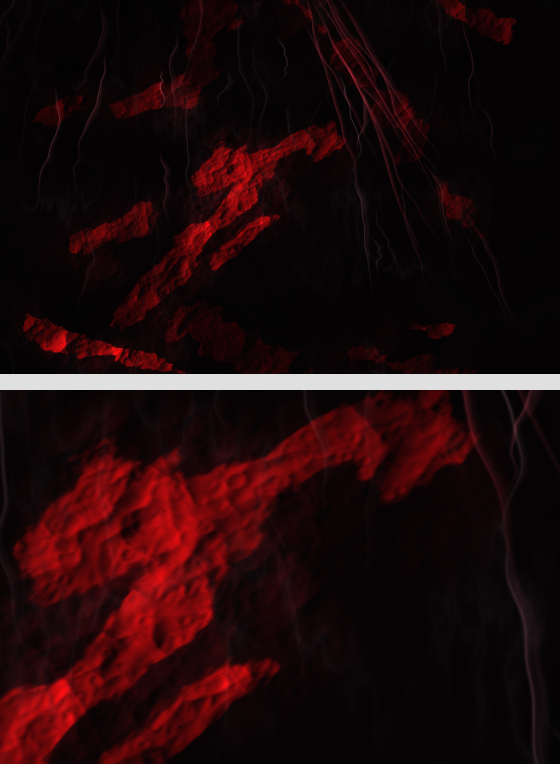
Top, the full canvas; bottom, a detail of the centre.
Write a Shadertoy shader that draws this texture.

```glsl
// Crumpled dark plastic film: torn red highlights gathered along a few folds,
// crossed by thin pale creases that fan out downwards, fading to black at right.
// Folds are noisy capsules lit by a ridged height field; creases are tapered curves.

const vec3 BASE_DARK = vec3(0.016, 0.009, 0.012);
const vec3 FOIL_RED = vec3(0.64, 0.018, 0.022);
const vec3 HAZE_RED = vec3(0.125, 0.014, 0.018);
const vec3 CREASE_GREY = vec3(0.31, 0.25, 0.28);
const vec3 CREASE_PINK = vec3(0.48, 0.13, 0.17);
const float CRUMPLE_SCALE = 8.0;
const float RELIEF = 0.065;
const float RAGGEDNESS = 3.2;
const int CREASES = 42;
const int FAN_CREASES = 9;
const int FOLDS = 12;

// Fold segments: start xy, end xy, in canvas heights
const vec4 FOLD_LINE[FOLDS] = vec4[FOLDS](
    vec4(0.36, 0.17, 0.66, 0.46), vec4(0.58, 0.52, 0.84, 0.63),
    vec4(0.24, 0.33, 0.36, 0.42), vec4(0.10, 0.125, 0.50, 0.005),
    vec4(0.13, 0.69, 0.50, 0.74), vec4(0.50, 0.80, 0.58, 0.98),
    vec4(0.80, 1.00, 1.12, 0.62), vec4(1.10, 0.60, 1.28, 0.36),
    vec4(0.50, 0.13, 0.80, 0.00), vec4(1.10, 0.15, 1.20, 0.13),
    vec4(1.20, 0.98, 1.35, 0.93), vec4(0.95, 0.05, 1.25, 0.00));
// Fold radius and brightness
const vec2 FOLD_LOOK[FOLDS] = vec2[FOLDS](
    vec2(0.058, 0.95), vec2(0.052, 0.85), vec2(0.045, 0.60), vec2(0.026, 1.10),
    vec2(0.045, 0.45), vec2(0.045, 0.36), vec2(0.045, 0.40), vec2(0.040, 0.36),
    vec2(0.055, 0.42), vec2(0.027, 0.95), vec2(0.030, 0.50), vec2(0.045, 0.32));

float hash(vec2 p) {
    vec3 q = fract(p.xyx * 0.1031);
    q += dot(q, q.yzx + 33.33);
    return fract((q.x + q.y) * q.z);
}

float noise(vec2 p) {
    vec2 i = floor(p), f = fract(p);
    f = f * f * (3.0 - 2.0 * f);
    return mix(mix(hash(i), hash(i + vec2(1, 0)), f.x),
               mix(hash(i + vec2(0, 1)), hash(i + vec2(1, 1)), f.x), f.y);
}

float fbm(vec2 p) {
    float sum = 0.0, amp = 0.5;
    for (int i = 0; i < 5; i++) {
        sum += amp * noise(p);
        p = mat2(0.8, 0.6, -0.6, 0.8) * p * 2.03 + 17.3;
        amp *= 0.5;
    }
    return sum;
}

// Height with sharp creases where the noise crosses its middle
float crumple(vec2 p) {
    float height = 0.0, amp = 0.5;
    for (int i = 0; i < 5; i++) {
        height += amp * abs(2.0 * noise(p) - 1.0);
        p = mat2(0.8, 0.6, -0.6, 0.8) * p * 1.9 + 9.7;
        amp *= 0.5;
    }
    return height;
}

float segmentDistance(vec2 p, vec2 a, vec2 b) {
    vec2 ab = b - a;
    return length(p - a - ab * clamp(dot(p - a, ab) / dot(ab, ab), 0.0, 1.0));
}

// Tapered curve with a crisp edge and a translucent film on one side
float crease(vec2 p, vec2 top, float slope, float len, float seed) {
    float t = (top.y - p.y) / len;
    if (t < 0.0 || t > 1.0) return 0.0;
    float wobble = 0.045 * (noise(vec2(t * 3.0, seed)) - 0.5)
                 + 0.010 * (noise(vec2(t * 11.0, seed + 5.0)) - 0.5);
    float d = (p.x - top.x - slope * t * len - wobble) * inversesqrt(1.0 + slope * slope);
    float taper = smoothstep(0.0, 0.25, t) * smoothstep(1.0, 0.45, t);
    float width = 0.002 + 0.020 * taper * noise(vec2(t * 4.0, seed + 9.0));
    float edge = exp(-pow(d / 0.0017, 2.0));
    float film = smoothstep(-0.001, 0.001, d) * smoothstep(width, width * 0.3, d);
    film *= 0.3 + 0.7 * noise(vec2(d * 330.0, t * 5.0 + seed));
    return taper * (0.6 * edge + 0.5 * film);
}

void mainImage(out vec4 fragColor, in vec2 fragCoord) {
    vec2 p = fragCoord / iResolution.y;
    float sheet = smoothstep(1.40, 1.18, p.x + 0.12 * (fbm(p * 4.0) - 0.5));

    // Relief light, stretched along the rising diagonal
    vec2 q = mat2(0.8, -0.6, 0.6, 0.8) * p * vec2(1.0, 1.25) * CRUMPLE_SCALE;
    vec2 toLight = vec2(-0.025, 0.035);
    float slopeLight = (crumple(q + toLight) - crumple(q)) / length(toLight);
    float light = clamp(0.48 + slopeLight * RELIEF * 4.5, 0.08, 1.25);

    // Torn red highlights and their haze
    vec2 warped = p + 0.07 * (vec2(fbm(p * 6.0), fbm(p * 6.0 + 31.0)) - 0.48);
    float tear = RAGGEDNESS * (fbm(q * vec2(0.9, 1.7) + 4.0) - 0.5);
    float foil = 0.0, haze = 0.0;
    for (int i = 0; i < FOLDS; i++) {
        vec2 look = FOLD_LOOK[i];
        float d = segmentDistance(warped, FOLD_LINE[i].xy, FOLD_LINE[i].zw) / look.x;
        foil = max(foil, look.y * smoothstep(0.0, 0.22, 0.85 - d + tear));
        haze += look.y * exp(-d * d * 0.22);
    }
    float cloud = smoothstep(0.32, 0.70, fbm(p * 7.0 + 12.0));
    vec3 col = BASE_DARK * (0.6 + 0.8 * fbm(p * 5.0));
    col += HAZE_RED * min(haze, 1.2) * cloud * light * 1.3 * sheet;
    col += FOIL_RED * foil * light * (0.55 + 0.6 * cloud);

    // Faint fibres in the dark film
    float fibre = 1.0 - abs(2.0 * fbm(vec2(p.x * 13.0, p.y * 3.5) + 2.0 * warped) - 1.0);
    col += CREASE_GREY * 0.12 * pow(fibre, 18.0) * cloud * sheet;

    // Pale creases leaning away from the centre
    for (int i = 0; i < CREASES; i++) {
        float k = float(i);
        vec2 top = vec2((k + hash(vec2(k, 1.0))) / float(CREASES) * 1.32,
                        0.25 + 0.85 * hash(vec2(k, 2.0)));
        float slope = 0.5 * (top.x - 0.65) + 0.3 * (hash(vec2(k, 3.0)) - 0.5);
        float len = 0.12 + 0.32 * hash(vec2(k, 4.0));
        float glow = 0.12 + 0.75 * pow(hash(vec2(k, 5.0)), 2.0);
        vec3 tint = mix(CREASE_GREY, CREASE_PINK, 0.7 * hash(vec2(k, 6.0)));
        col += tint * glow * crease(p, top, slope, len, k * 7.0);
    }

    // Bundle of pink creases down the right-hand fold
    for (int i = 0; i < FAN_CREASES; i++) {
        float k = float(i) + 60.0;
        vec2 top = vec2(0.76 + 0.16 * hash(vec2(k, 1.0)), 1.10 - 0.20 * hash(vec2(k, 2.0)));
        float slope = 0.35 + 0.40 * hash(vec2(k, 3.0));
        float len = 0.40 + 0.35 * hash(vec2(k, 4.0));
        col += CREASE_PINK * 0.6 * crease(p, top, slope, len, k * 7.0);
    }

    fragColor = vec4(col, 1.0);
}
```
